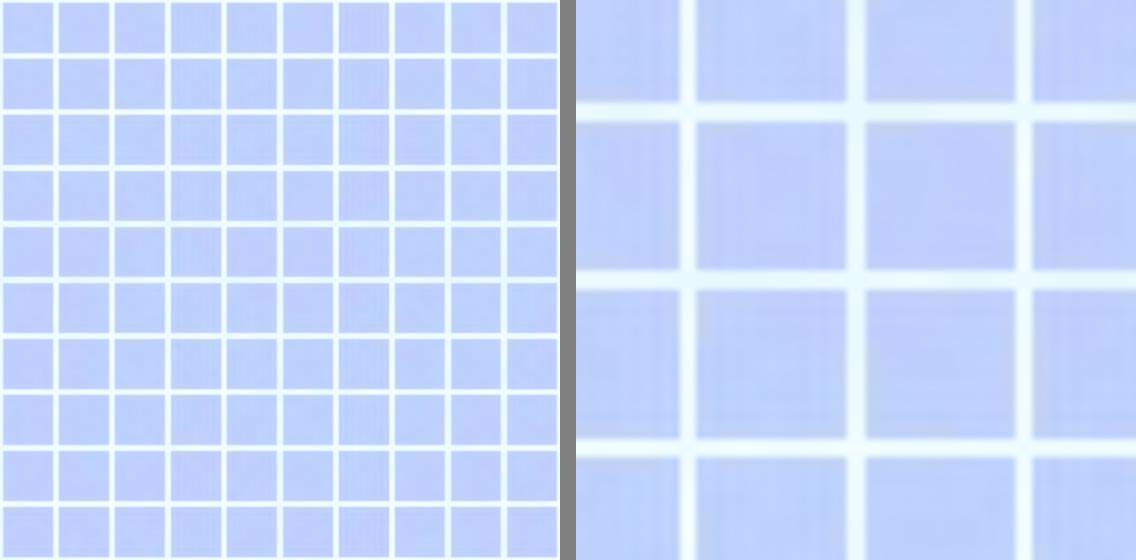
Left, the full canvas; right, a detail of the centre.
Give the GLSL for this pattern, as a Shadertoy shader.

```glsl
// Pale blue square tiles parted by soft, nearly white grid lines.
// Distance to the nearest cell border draws the lines; wrapping noise adds
// faint tint blotches, dull rims and ripples like those of a compressed scan.

const float CELLS = 10.0;          // repeats across and down
const float LINE_HALF = 0.053;     // half line width, in cells
const float LINE_SOFT = 0.032;     // half width of the line's fade
const float WIDTH_VARIATION = 0.010;
const float RIPPLE_FREQ = 8.0;     // ripples per cell
const float RIPPLE_GAIN = 0.022;
const float RIM_GAIN = 0.75;
const float GRAIN_GAIN = 0.012;
const vec3 LAVENDER = vec3(0.752, 0.808, 0.998);
const vec3 SKY = vec3(0.738, 0.824, 0.992);
const vec3 DULL_RIM = vec3(0.765, 0.820, 0.935);
const vec3 LINE_WHITE = vec3(0.955, 0.998, 1.0);
const vec3 LINE_CYAN = vec3(0.900, 0.975, 0.998);

float hash(vec2 p) {
    return fract(sin(dot(p, vec2(127.1, 311.7))) * 43758.5453);
}

// Value noise that wraps after a whole number of lattice steps
float tileNoise(vec2 uv, float period, float seed) {
    vec2 p = uv * period;
    vec2 i = floor(p);
    vec2 f = fract(p);
    f = f * f * (3.0 - 2.0 * f);
    vec2 a = mod(i, period) + seed;
    vec2 b = mod(i + 1.0, period) + seed;
    return mix(mix(hash(a), hash(vec2(b.x, a.y)), f.x),
               mix(hash(vec2(a.x, b.y)), hash(b), f.x), f.y);
}

// Coverage of a grid line at distance d from its centre
float lineMask(float d, float lineHash, float pixel) {
    float halfWidth = LINE_HALF + WIDTH_VARIATION * (lineHash - 0.5);
    float soft = max(LINE_SOFT, pixel);
    return 1.0 - smoothstep(halfWidth - soft, halfWidth + soft, d);
}

// Faint ripple that runs along a line and dies away from it
float ripple(float d, float strength) {
    return cos(6.28318 * RIPPLE_FREQ * d) * exp(-5.0 * d) * strength * strength;
}

void mainImage(out vec4 fragColor, in vec2 fragCoord) {
    vec2 uv = fragCoord / iResolution.xy;
    vec2 p = uv * CELLS;
    vec2 pixel = CELLS / iResolution.xy;
    vec2 cell = mod(floor(p), CELLS);
    vec2 lineId = mod(floor(p + 0.5), CELLS);
    vec2 d = abs(fract(p + 0.5) - 0.5);
    float edge = min(d.x, d.y);

    // Tile fill: broad and fine blotches between two blues
    float broad = tileNoise(uv, CELLS, 3.0);
    float fine = tileNoise(uv, CELLS * 3.0, 47.0);
    float tint = smoothstep(0.25, 0.80, 0.6 * broad + 0.4 * fine);
    vec3 color = mix(LAVENDER, SKY, tint);
    color += GRAIN_GAIN * (tileNoise(uv, CELLS * 6.0, 91.0) - 0.5);

    // Ripples, stronger in some columns and rows than in others
    float columnRipple = ripple(d.x, hash(vec2(cell.x, 17.0)));
    float rowRipple = ripple(d.y, hash(vec2(23.0, cell.y)));
    color += RIPPLE_GAIN * (columnRipple + rowRipple) * vec3(1.0, 0.9, 0.4);

    // Broken dull rim just inside each tile
    float rim = 1.0 - smoothstep(0.08, 0.20, edge);
    float rimBreak = smoothstep(0.30, 0.75, tileNoise(uv, CELLS * 4.0, 133.0));
    color = mix(color, DULL_RIM, RIM_GAIN * rim * rimBreak);

    // Grid lines, each with its own slight width and tint
    vec2 lineHash = vec2(hash(vec2(lineId.x, 5.0)), hash(vec2(9.0, lineId.y)));
    float vertical = lineMask(d.x, lineHash.x, pixel.x);
    float horizontal = lineMask(d.y, lineHash.y, pixel.y);
    float patchy = 0.4 * tileNoise(uv, CELLS * 3.0, 211.0);
    color = mix(color, mix(LINE_WHITE, LINE_CYAN, 0.5 * lineHash.x * lineHash.x + patchy), vertical);
    color = mix(color, mix(LINE_WHITE, LINE_CYAN, 0.5 * lineHash.y * lineHash.y + patchy), horizontal);

    fragColor = vec4(clamp(color, 0.0, 1.0), 1.0);
}
```
